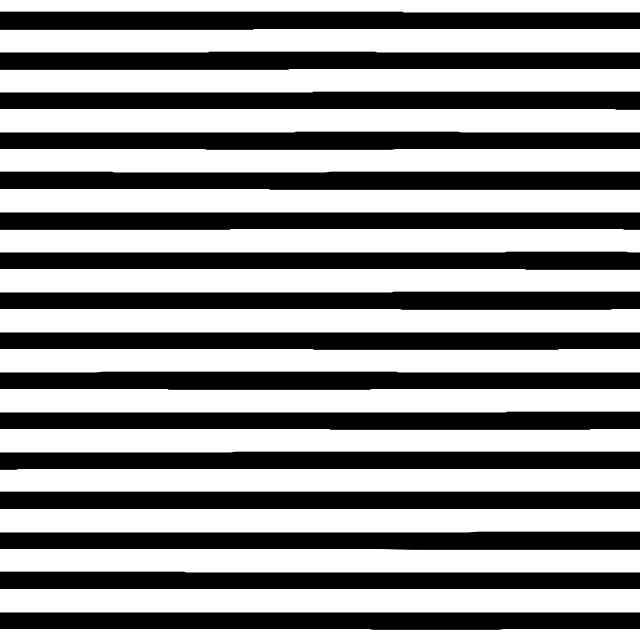
Give the GLSL for this pattern, as a WebGL 1 fragment shader.

```glsl
precision highp float;

uniform vec2 u_resolution;

#define STRIPES 16.0
#define LOWER_EDGE 0.275
#define UPPER_EDGE 0.688
#define NOTCH 0.021
#define DRIFT_FREQUENCY 2.3
#define NOTCH_THRESHOLD 0.64
#define INK vec3(0.0)
#define PAPER vec3(1.0)

float hash(vec2 p) {
  return fract(sin(dot(p, vec2(127.1, 311.7))) * 43758.5453);
}

// Smooth one-dimensional noise, independent for each seed
float drift(float x, float seed) {
  float knot = floor(x);
  float blend = smoothstep(0.0, 1.0, x - knot);
  return mix(hash(vec2(knot, seed)), hash(vec2(knot + 1.0, seed)), blend);
}

// Small outward step where the drift of an edge passes the threshold
float edgeNotch(float x, float seed, float pixel) {
  float offset = 5.0 * hash(vec2(seed, 9.3));
  float level = drift(x * DRIFT_FREQUENCY + offset, seed);
  float softness = DRIFT_FREQUENCY * pixel;
  return NOTCH * smoothstep(-softness, softness, level - NOTCH_THRESHOLD);
}

void main() {
  vec2 uv = gl_FragCoord.xy / u_resolution;
  vec2 pixel = 1.0 / u_resolution;

  // Horizontal bands, each with its own pair of edges
  float row = floor(uv.y * STRIPES);
  float y = fract(uv.y * STRIPES);
  float lower = LOWER_EDGE - edgeNotch(uv.x, row * 2.0 + 3.0, pixel.x);
  float upper = UPPER_EDGE + edgeNotch(uv.x, row * 2.0 + 4.0, pixel.x);

  // Coverage with edges one pixel wide
  float inside = min(y - lower, upper - y);
  float coverage = clamp(inside / (STRIPES * pixel.y) + 0.5, 0.0, 1.0);

  gl_FragColor = vec4(mix(PAPER, INK, coverage), 1.0);
}
```
